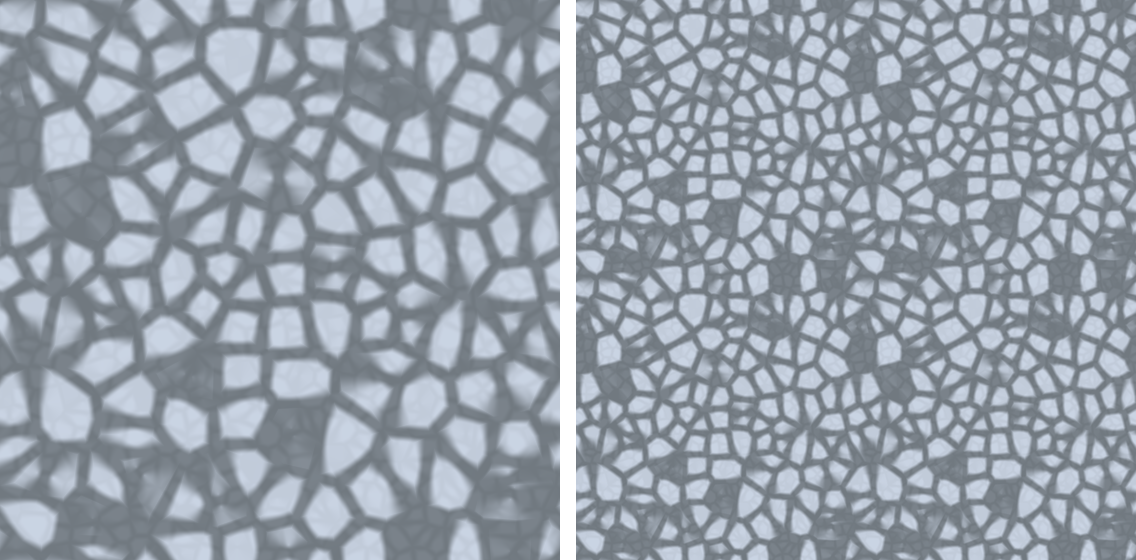
Left, the tile; right, the same tile 2 across and 2 down.
A WebGL 2 fragment shader for this pattern:

```glsl
#version 300 es
precision highp float;

uniform vec2 u_resolution;
out vec4 fragColor;

const vec3 SLATE = vec3(0.442, 0.474, 0.502);
const vec3 FROST = vec3(0.790, 0.830, 0.890);
const float JITTER = 1.5;

// Integer hash: two values in 0..1 per lattice cell
vec2 hash2(vec2 cell, uint seed) {
    uvec2 v = uvec2(cell) + uvec2(seed, seed * 7u);
    v = v * 1664525u + 1013904223u;
    v.x += v.y * 1664525u;
    v.y += v.x * 1664525u;
    v ^= v >> 16u;
    v.x += v.y * 1664525u;
    v.y += v.x * 1664525u;
    v ^= v >> 16u;
    return vec2(v & 0xffffu) / 65535.0;
}

// Gap between the two nearest seeds; the lattice wraps after "repeats" cells
float cellGap(vec2 uv, float repeats, uint seed) {
    vec2 p = uv * repeats;
    vec2 base = floor(p);
    float nearest = 1e3;
    float second = 1e3;
    for (int y = -2; y <= 2; y++) {
        for (int x = -2; x <= 2; x++) {
            vec2 cell = base + vec2(x, y);
            vec2 offset = hash2(mod(cell, repeats), seed) - 0.5;
            float d = distance(p, cell + 0.5 + offset * JITTER);
            second = min(second, max(nearest, d));
            nearest = min(nearest, d);
        }
    }
    return second - nearest;
}

void main() {
    vec2 uv = gl_FragCoord.xy / u_resolution;

    // Large plates with soft bands, wide where seeds lie close together
    float plates = smoothstep(0.11, 0.43, cellGap(uv, 12.0, 17u));

    // Faint fine mosaic over plates and bands alike
    float mosaic = smoothstep(0.0, 0.5, cellGap(uv, 28.0, 91u));

    float tone = mix(plates, mosaic, 0.1);
    fragColor = vec4(mix(SLATE, FROST, tone), 1.0);
}
```
